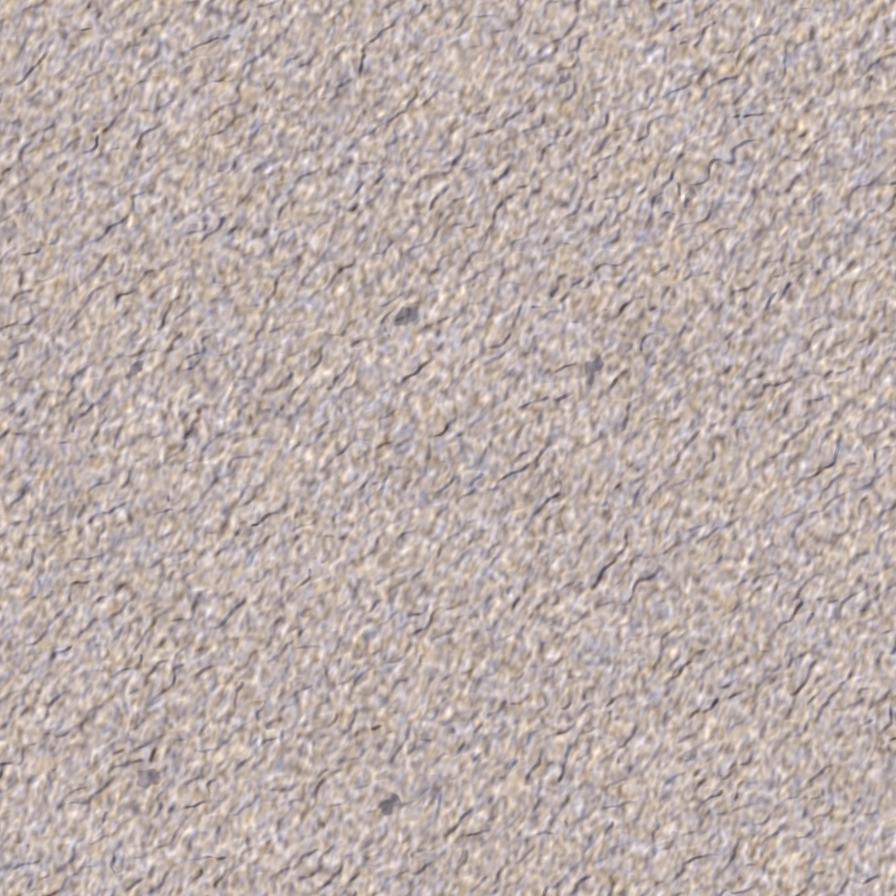
Reproduce this texture procedurally as a Shadertoy shader.

```glsl
#define STONE_COLOR vec3(0.750, 0.695, 0.677)
#define SHADE_COLOR vec3(1.0, 1.0, 0.95)
#define WARM_TINT vec3(0.045, 0.0, -0.10)
#define PIT_COLOR vec3(0.44, 0.41, 0.45)
#define PEBBLE_COLOR vec3(0.82, 0.74, 0.67)
#define GRAIN_ANGLE 1.2
#define RIDGE_ANGLE 0.72
#define GRAIN_CELLS vec2(66.0, 104.0)
#define RIDGE_CELLS vec2(34.0, 58.0)
#define GRAIN_CONTRAST 0.25
#define RELIEF_DEPTH 0.13
#define SPOT_CELLS 9.0

// Integer hash giving two values in 0..1
vec2 hash2(vec2 cell) {
    uvec2 q = uvec2(ivec2(cell) + 4096);
    uint n = q.x * 1597334677u ^ q.y * 3812015801u;
    n = (n ^ (n >> 15)) * 2246822519u;
    n = (n ^ (n >> 13)) * 3266489917u;
    n ^= n >> 16;
    return vec2(n & 65535u, n >> 16) / 65535.0;
}

float cornerSlope(vec2 cell, vec2 corner, vec2 f) {
    return dot(hash2(cell + corner) * 2.0 - 1.0, f - corner);
}

float gradientNoise(vec2 p) {
    vec2 i = floor(p), f = fract(p);
    vec2 u = f * f * f * (f * (f * 6.0 - 15.0) + 10.0);
    float low = mix(cornerSlope(i, vec2(0, 0), f), cornerSlope(i, vec2(1, 0), f), u.x);
    float high = mix(cornerSlope(i, vec2(0, 1), f), cornerSlope(i, vec2(1, 1), f), u.x);
    return mix(low, high, u.y);
}

// Coordinates along and across a direction
vec2 alongAcross(vec2 p, float angle) {
    vec2 dir = vec2(cos(angle), sin(angle));
    return vec2(dot(p, dir), dot(p, vec2(-dir.y, dir.x)));
}

// Raised flakes with steep rims
float flakeHeight(vec2 p) {
    vec2 ridgePos = alongAcross(p, RIDGE_ANGLE) * RIDGE_CELLS;
    float height = gradientNoise(ridgePos + 71.0) + 0.45 * gradientNoise(ridgePos * 1.9 + 130.0);
    return smoothstep(-0.13, 0.13, height);
}

// Scattered spots: x is pit coverage, y is pebble coverage
vec2 scatteredSpots(vec2 p) {
    vec2 cover = vec2(0.0);
    vec2 home = floor(p * SPOT_CELLS);
    float wobble = 0.012 * gradientNoise(p * 90.0);
    for (int y = -1; y <= 1; y++) {
        for (int x = -1; x <= 1; x++) {
            vec2 cell = home + vec2(x, y);
            vec2 kind = hash2(cell + 311.0);
            vec2 size = hash2(cell + 577.0);
            vec2 center = (cell + hash2(cell + 97.0)) / SPOT_CELLS;
            vec2 d = alongAcross(p - center, RIDGE_ANGLE + size.y - 0.5);
            float radius = mix(0.005, 0.014, size.x * size.x);
            float edge = length(d * vec2(0.7, 1.3)) + wobble - radius;
            float inside = 1.0 - smoothstep(-0.003, 0.003, edge);
            float isPit = step(kind.x, 0.09);
            float isPebble = step(0.75, kind.x);
            cover = max(cover, inside * vec2(isPit, isPebble) * mix(0.5, 0.95, kind.y));
        }
    }
    return cover;
}

void mainImage(out vec4 fragColor, in vec2 fragCoord) {
    vec2 p = fragCoord / min(iResolution.x, iResolution.y);

    // Uneven ground bends the grain rows
    vec2 bend = vec2(gradientNoise(p * 26.0), gradientNoise(p * 26.0 + 40.0));
    vec2 q = p + 0.005 * bend;
    vec2 grainPos = alongAcross(q, GRAIN_ANGLE) * GRAIN_CELLS;
    vec2 ridgePos = alongAcross(q, RIDGE_ANGLE) * RIDGE_CELLS;

    // Fine grain and broad unevenness
    float grain = gradientNoise(grainPos);
    float grit = gradientNoise(grainPos * 1.65 + 23.0);
    float broad = gradientNoise(p * 9.0 + 13.0) + gradientNoise(p * 21.0 + 31.0);
    float shade = GRAIN_CONTRAST * (grain + 0.95 * grit) + 0.05 * broad;

    // Flake rims lit from the upper left, deeper in some places
    vec2 toLight = vec2(-0.0034, 0.0022);
    float relief = flakeHeight(q) - flakeHeight(q + toLight);
    float shadow = max(-relief, 0.0);
    float depth = 1.0 + 2.2 * gradientNoise(ridgePos * 0.45 + 150.0);
    shade += RELIEF_DEPTH * (0.55 * max(relief, 0.0) - 1.25 * shadow * depth);

    // Cream and blue-grey variation
    float tint = gradientNoise(grainPos * 0.95 + 210.0)
               + 0.5 * gradientNoise(ridgePos * 0.8 + 260.0)
               + 0.35 * gradientNoise(p * 14.0 + 90.0) - 0.3 * shadow;
    vec3 color = STONE_COLOR + shade * SHADE_COLOR + tint * WARM_TINT;

    // Pits and smooth pebbles
    vec2 spots = scatteredSpots(p);
    color = mix(color, PEBBLE_COLOR + 0.35 * shade, 0.75 * spots.y);
    color = mix(color, PIT_COLOR + 0.4 * shade, 0.85 * spots.x);

    fragColor = vec4(clamp(color, 0.0, 1.0), 1.0);
}
```
